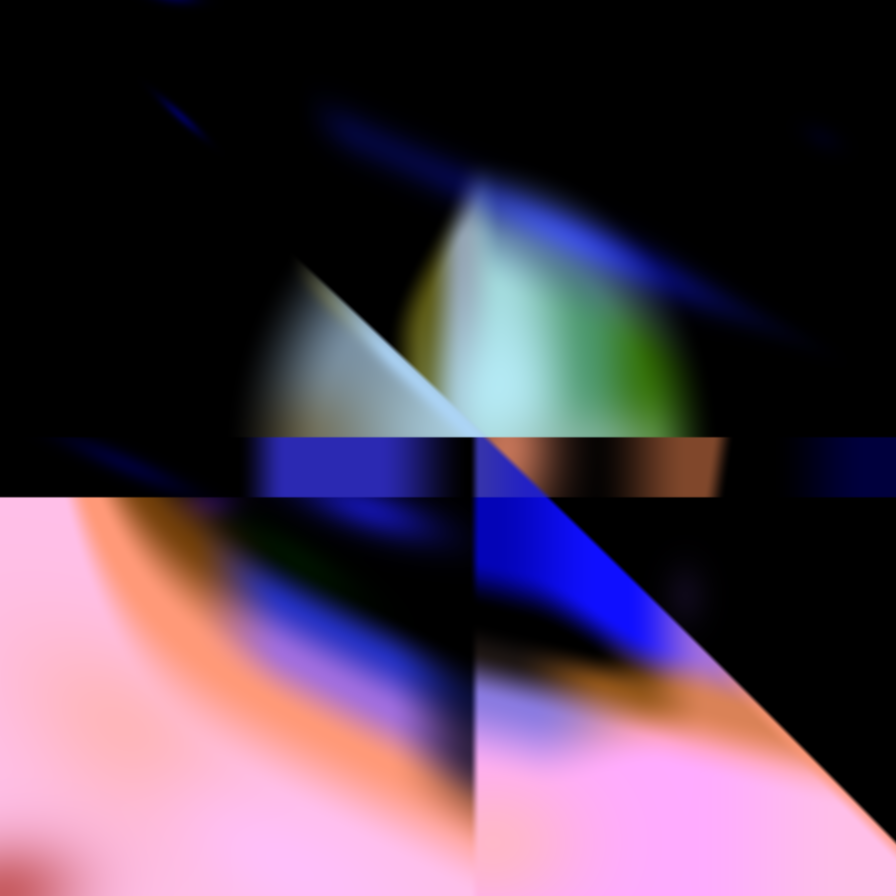
This background is drawn by a Shadertoy shader. Its source:

```glsl
// Abstract light study: a split glowing dome over a dark shelf and soft pink-blue folds.
#define HORIZON .512      // base of the dome
#define SHELF .445        // lower edge of the dark band
#define SEAM .53          // vertical split
#define STREAK_LEVEL 1.032
#define STREAK_SLOPE .46
#define FOLD_SLOPE .5
#define EDGE_BLUR .0015

const vec3 PINK = vec3(1, .75, .91);
const vec3 MAGENTA = vec3(1, .67, 1);
const vec3 PEACH = vec3(1, .71, .71);
const vec3 ORANGE = vec3(1, .6, .47);
const vec3 BROWN = vec3(.45, .25, .04);
const vec3 LILAC = vec3(.63, .43, .87);
const vec3 INDIGO = vec3(.17, .16, .7);
const vec3 BLUE = vec3(.02, .02, .92);

// Soft sheared ellipse; a positive tilt falls to the right
float glow(vec2 p, float x, float y, float w, float h, float tilt) {
  p -= vec2(x, y);
  p.y += tilt * p.x;
  p /= vec2(w, h);
  return exp(-dot(p, p));
}

// Smooth ramps up and down
float rise(float a, float b, float x) { return smoothstep(a, b, x); }
float fall(float a, float b, float x) { return 1. - smoothstep(a, b, x); }

// Signed height above the long, slightly bowed diagonal
float diagonal(vec2 p) {
  float x = p.x - .54;
  return p.y - .514 + .955 * x + .07 * x * x;
}

// Faint blue streaks on black
vec3 nightSky(vec2 p) {
  float s = (p.y + STREAK_SLOPE * p.x - STREAK_LEVEL) / mix(.026, .012, rise(.7, .95, p.x));
  float along = rise(.33, .4, p.x) * fall(.7, .96, p.x);
  float body = .22 + .28 * glow(p, .68, .72, .13, .2, 0.);
  vec3 col = vec3(.06, .1, 1) * exp(-s * s) * along * body;
  col.b += .32 * glow(p, .202, .87, .022, .007, .85)
         + .25 * glow(p, .195, 1.003, .025, .008, .1)
         + .06 * glow(p, .918, .846, .022, .015, .3);
  return col;
}

// Grey wedge with a bright ray along the diagonal
vec3 wedge(vec2 p, float d) {
  vec3 col = mix(vec3(.46, .55, .63), vec3(.42, .39, .28), glow(p, .32, .51, .13, .06, 0.));
  col = mix(col, vec3(.66, .8, .86), glow(p, .53, .52, .12, .09, 0.));
  col *= fall(.62, 1.02, length((p - vec2(SEAM, .49)) / vec2(.275, .33)));
  float r = (d + .01) / .017;
  vec3 ray = mix(vec3(.36, .34, .16), vec3(.68, .84, .98), rise(.33, .44, p.x));
  return mix(col, ray, .85 * exp(-r * r) * rise(.32, .38, p.x));
}

// Dome banded from olive through cyan to green
vec3 dome(vec2 p) {
  vec3 col = mix(vec3(.34, .32, .03), vec3(.58, .64, .7), rise(.475, .518, p.x));
  col = mix(col, vec3(.62, .84, .84), rise(.515, .56, p.x));
  col = mix(col, vec3(.28, .58, .4), rise(.56, .66, p.x));
  col = mix(col, vec3(.2, .44, .02), rise(.65, .73, p.x));
  float high = rise(.93, 1.03, p.y + STREAK_SLOPE * p.x) * rise(.52, .56, p.x);
  col = mix(col, vec3(.29, .38, .56), high);
  col = mix(col, vec3(.72, .93, .98), .9 * glow(p, .555, .55, .065, .1, 0.));
  col = mix(col, vec3(.62, .76, .72), .6 * glow(p, .65, .5, .12, .045, 0.));
  float left = .517 - .075 * fall(.62, .82, p.y);
  col *= fall(.74, 1.04, length((p - vec2(SEAM, .5)) / vec2(.262, .315)));
  return col * rise(left - .01, left + .03, p.x);
}

// Narrow dark band under the horizon
vec3 shelf(vec2 p, float d) {
  vec3 left = INDIGO * rise(.265, .32, p.x) * fall(.42, .525, p.x);
  left.b += .2 * glow(p, .14, .482, .07, .014, .42);
  vec3 under = mix(vec3(.22, .21, .66), BLUE, .45 * rise(.52, .6, p.x));
  vec3 over = vec3(.76, .45, .34) * glow(p, .565, .5, .055, .09, 0.);
  over += vec3(.5, .28, .17) * rise(.66, .77, p.x) * fall(.795, .82, p.x + .15 * (HORIZON - p.y));
  over.b += .24 * rise(.86, .97, p.x);
  return mix(left, mix(under, over, rise(-.006, .006, d)), rise(-.006, .006, p.x - SEAM));
}

// Pink folds left of the seam, bending upward at the far left
vec3 leftFolds(vec2 p) {
  float t = p.y + FOLD_SLOPE * p.x - .353 - .136 * exp((.098 - p.x) / .06);
  vec3 base = mix(PINK, PEACH, glow(p, .15, .17, .13, .1, .5));
  base = mix(base, vec3(1, .75, .98), glow(p, .33, .03, .15, .08, .4));
  base = mix(base, vec3(.78, .36, .38), glow(p, 0., 0., .09, .06, -.1));
  base = mix(base, ORANGE, rise(-.09, .01, t));
  vec3 warm = mix(base, BROWN, rise(.03, .13, t)) * fall(.12, .21, t);
  vec3 cool = mix(base, LILAC, rise(.01, .075, t));
  cool = mix(cool, vec3(.14, .19, .76), rise(.07, .135, t)) * fall(.125, .18, t);
  vec3 col = mix(warm, cool, rise(.21, .32, p.x));
  col *= 1. - .7 * rise(.43, .53, p.x) * rise(-.04, .07, t);
  col += vec3(.07, .07, .62) * glow(p, .41, .432, .075, .027, .3);
  col += vec3(.1, .02, .22) * glow(p, .235, .44, .03, .02, 0.);
  col.g += .07 * glow(p, .33, .375, .07, .025, .55);
  return col;
}

// Blue sheet fading through black and brown to pink, cut by the diagonal
vec3 rightFolds(vec2 p, float d) {
  float t = p.y + .25 * p.x, side = rise(.59, .75, p.x);
  vec3 col = mix(MAGENTA, PINK, rise(.76, .96, p.x));
  col = mix(col, vec3(1, .72, .79), glow(p, .55, .06, .1, .08, 0.));
  col = mix(col, mix(vec3(.54, .48, .88), ORANGE, side),
            rise(mix(.27, .33, side), mix(.36, .4, side), t));
  vec3 shade = mix(vec3(.12, .09, .08), vec3(.58, .34, .1), rise(.57, .68, p.x));
  col = mix(col, shade, rise(.355, .407, t) * (1. - .65 * rise(.71, .79, p.x)));
  col *= 1. - rise(.4, .44, t) * fall(.66, .76, p.x);
  vec3 sheet = mix(BLUE * .78, vec3(.06, .06, 1), rise(.55, .67, p.x));
  sheet = mix(sheet, LILAC, rise(.7, .79, p.x));
  col = mix(col, sheet, rise(mix(.455, .415, side), mix(.51, .465, side), t));
  col = mix(col, ORANGE, .75 * rise(-.024, 0., d) * rise(.77, .88, p.x));
  vec3 haze = vec3(.05, .03, .09) * glow(p, .765, .335, .025, .035, 0.);
  return mix(col, haze, rise(-.005, .004, d));
}

void mainImage(out vec4 fragColor, in vec2 fragCoord) {
  vec2 p = fragCoord / iResolution.xy;
  float d = diagonal(p), blur = max(EDGE_BLUR, .75 / iResolution.y);
  vec3 sky = mix(wedge(p, d), dome(p), rise(-.003, .006, d)) + nightSky(p);
  vec3 col = mix(leftFolds(p), rightFolds(p, d), rise(-.006, .006, p.x - SEAM));
  col = mix(col, shelf(p, d), rise(-blur, blur, p.y - SHELF));
  col = mix(col, sky, rise(-blur, blur, p.y - HORIZON));
  fragColor = vec4(clamp(col, 0., 1.), 1);
}
```
